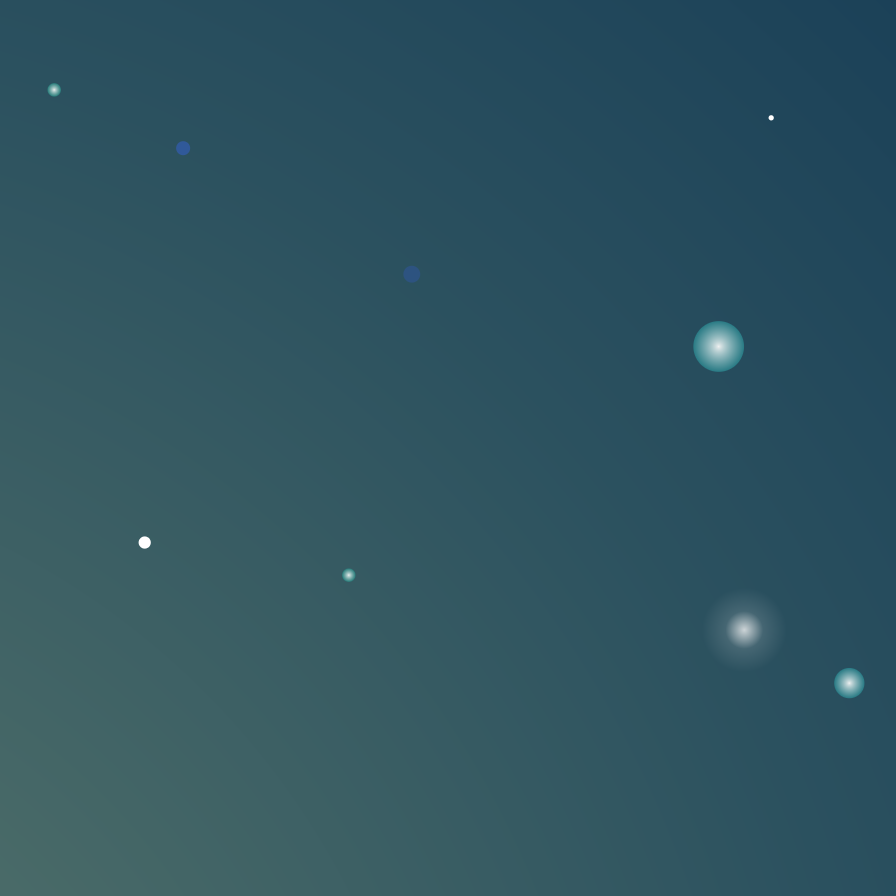
This background is drawn by a Shadertoy shader. Its source:

```glsl
// A calm teal-to-navy sky: one wide radial gradient centred beyond the lower
// left corner, with a few flat discs, shaded teal orbs and one soft white glow.
// Every spot is a circle distance with a pixel-wide smoothed rim.

// Coverage of a disc, antialiased over one pixel.
float disc(vec2 p, vec2 centre, float radius) {
    return clamp(0.5 + (radius - distance(p, centre)) * iResolution.y, 0.0, 1.0);
}

// Flat disc blended over the colour below.
void addDot(inout vec3 color, vec2 p, vec2 centre, float radius, vec3 tint) {
    color = mix(color, tint, disc(p, centre, radius));
}

// Disc shaded from a white core to a teal rim.
void addOrb(inout vec3 color, vec2 p, vec2 centre, float radius, vec3 rim) {
    float t = min(distance(p, centre) / radius, 1.0);
    vec3 shade = mix(vec3(0.95), rim, pow(t, 0.8));
    color = mix(color, shade, disc(p, centre, radius));
}

// Radial background with three colour stops.
vec3 background(vec2 p) {
    float r = distance(p, vec2(-0.39));
    vec3 sage = vec3(0.288, 0.418, 0.408);
    vec3 slate = vec3(0.170, 0.318, 0.373);
    vec3 navy = vec3(0.106, 0.255, 0.345);
    vec3 inner = mix(sage, slate, clamp((r - 0.55) / 0.817, 0.0, 1.0));
    return mix(inner, navy, clamp((r - 1.367) / 0.6, 0.0, 1.0));
}

void mainImage(out vec4 fragColor, in vec2 fragCoord) {
    vec2 p = fragCoord / iResolution.y;
    vec3 color = background(p);

    // Flat blue and white dots
    addDot(color, p, vec2(0.2044, 0.8346), 0.0078, vec3(0.19, 0.35, 0.60));
    addDot(color, p, vec2(0.4596, 0.6940), 0.0094, vec3(0.175, 0.325, 0.50));
    addDot(color, p, vec2(0.8607, 0.8685), 0.0029, vec3(1.0));
    addDot(color, p, vec2(0.1615, 0.3945), 0.0068, vec3(1.0));

    // Teal orbs, the smallest ones slightly greener
    vec3 teal = vec3(0.16, 0.48, 0.52);
    vec3 green = vec3(0.16, 0.49, 0.48);
    addOrb(color, p, vec2(0.8021, 0.6133), 0.0283, teal);
    addOrb(color, p, vec2(0.9479, 0.2376), 0.0169, teal);
    addOrb(color, p, vec2(0.0605, 0.8997), 0.0075, green);
    addOrb(color, p, vec2(0.3893, 0.3581), 0.0075, green);

    // White glow: a bright core inside a faint halo
    float d = distance(p, vec2(0.8307, 0.2969));
    float halo = 0.24 * clamp(1.0 - d / 0.047, 0.0, 1.0);
    float core = 0.56 * clamp(1.0 - d / 0.021, 0.0, 1.0);
    color = mix(color, vec3(0.96), halo + core);

    fragColor = vec4(color, 1.0);
}
```
